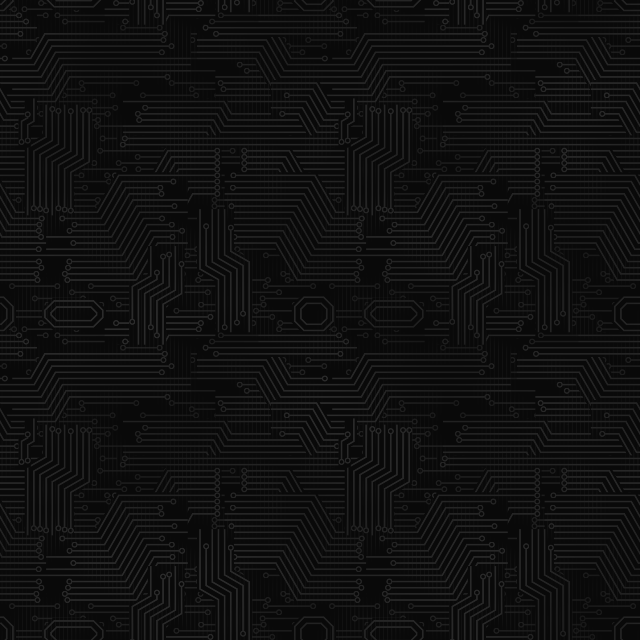
Reproduce this pattern procedurally as a WebGL 1 fragment shader.

```glsl
precision highp float;

uniform vec2 u_resolution;

float halfPixel;

float hash(vec2 p) {
    return fract(sin(dot(p, vec2(127.1, 311.7))) * 43758.5);
}

float cornerSlope(vec2 cell, vec2 offset, float period) {
    float angle = 6.2832 * hash(mod(cell, period));
    return dot(vec2(cos(angle), sin(angle)), offset);
}

// Gradient noise that wraps after a whole number of cells
float gradientNoise(vec2 p, float period) {
    vec2 cell = floor(p), f = fract(p);
    vec2 blend = f * f * f * (f * (f * 6.0 - 15.0) + 10.0);
    vec2 e = vec2(1.0, 0.0);
    float low = mix(cornerSlope(cell, f, period),
                    cornerSlope(cell + e.xy, f - e.xy, period), blend.x);
    float high = mix(cornerSlope(cell + e.yx, f - e.yx, period),
                     cornerSlope(cell + e.xx, f - e.xx, period), blend.x);
    return mix(low, high, blend.y);
}

float fill(float dist) {
    return 1.0 - smoothstep(-halfPixel, halfPixel, dist);
}

vec2 wrapAround(vec2 p, vec2 centre) {
    return mod(p - centre + 26.0, 52.0) - 26.0;
}

// Straight wire along x with a ring pad at both ends
float trace(vec2 p, vec2 ends) {
    float wire = max(abs(p.y) - 0.13, max(ends.x - p.x, p.x - ends.y) + 0.38);
    float toPad = min(length(p - vec2(ends.x, 0.0)), length(p - vec2(ends.y, 0.0)));
    return fill(min(wire, abs(toPad - 0.38) - 0.11));
}

// Loose wires that show between the bundles
float strayTraces(vec2 p) {
    float lane = floor(p.y);
    float x = mod(p.x + 52.0 * hash(vec2(lane, 3.0)), 52.0);
    vec2 tag = vec2(floor(x / 13.0), lane);
    vec2 ends = vec2(0.7 + 3.0 * hash(tag), 12.3 - 4.0 * hash(tag + 9.0));
    return trace(vec2(mod(x, 13.0), fract(p.y) - 0.5), ends) * step(0.25, hash(tag + 5.0));
}

// Parallel wires with a mitred step; size is half length, half lane count, end stagger
float bundle(float ink, vec2 p, vec2 bend, vec3 size, float rise, bool upright) {
    vec2 q = wrapAround(p, bend);
    if (upright) q = q.yx;
    float slant = 0.5 * q.y - 0.87 * q.x * sign(rise);
    float across = clamp(slant, q.y - max(rise, 0.0), q.y - min(rise, 0.0));
    vec2 tag = vec2(floor(across), bend.x + 7.0 * bend.y);
    vec2 inset = 0.7 + size.z * vec2(hash(tag), hash(tag + 4.0));
    // Some wires run on past the edge of the bundle
    vec2 runOn = step(vec2(hash(tag + 8.0), hash(tag + 13.0)), vec2(0.45 * min(size.z, 1.0)));
    inset = mix(inset, vec2(-1.0), runOn);
    float wires = trace(vec2(q.x, fract(across) - 0.5), vec2(inset.x - size.x, size.x - inset.y));
    return mix(ink, wires, fill(max(abs(across) - size.y, abs(q.x) - size.x)));
}

// Two nested loops with cut corners
float cutLoop(float ink, vec2 p, vec2 centre, vec2 size) {
    vec2 q = abs(wrapAround(p, centre));
    float edge = max(max(q.x - size.x, q.y - size.y), (q.x + q.y - size.x - size.y + 1.8) * 0.707);
    float rings = fill(abs(fract(edge) - 0.5) - 0.13) * step(-2.0, edge);
    return mix(ink, rings, fill(edge));
}

void main() {
    vec2 uv = gl_FragCoord.xy / u_resolution;
    halfPixel = 52.0 / u_resolution.y;
    // Two repeats each way, 52 lanes in each
    vec2 p = mod(uv * 104.0, 52.0);

    float ink = 0.7 * strayTraces(p);

    // Long and stepped horizontal runs
    ink = bundle(ink, p, vec2(26.0, 50.0), vec3(9.0, 2.0, 3.0), 1.0, false);
    ink = bundle(ink, p, vec2(7.0, 39.0), vec3(24.0, 4.0, 5.0), 4.0, false);
    ink = bundle(ink, p, vec2(43.0, 45.0), vec3(11.0, 3.0, 3.0), -5.0, false);
    ink = bundle(ink, p, vec2(35.0, 33.0), vec3(15.0, 3.0, 3.0), -2.0, false);
    ink = bundle(ink, p, vec2(50.0, 36.0), vec3(6.0, 3.0, 2.0), -4.0, false);
    ink = bundle(ink, p, vec2(43.0, 29.0), vec3(24.0, 1.0, 1.0), 0.0, false);
    ink = bundle(ink, p, vec2(0.0, 24.0), vec3(7.0, 4.0, 3.0), 0.0, false);
    ink = bundle(ink, p, vec2(50.0, 48.0), vec3(8.0, 2.0, 3.0), 0.0, false);

    // Pad columns facing each other
    ink = bundle(ink, p, vec2(27.0, 20.0), vec3(9.0, 4.0, 0.0), 4.0, false);
    ink = bundle(ink, p, vec2(45.0, 24.0), vec3(6.0, 4.0, 0.0), -4.0, false);

    // Two sides of the wide nested trough
    ink = bundle(ink, p, vec2(19.0, 12.0), vec3(11.5, 6.0, 4.0), 6.0, false);
    ink = bundle(ink, p, vec2(48.0, 18.0), vec3(11.5, 6.0, 1.0), -6.0, false);

    // Upright runs
    ink = bundle(ink, p, vec2(8.0, 26.0), vec3(9.0, 4.0, 0.5), 3.0, true);
    ink = bundle(ink, p, vec2(4.0, 32.0), vec3(4.0, 1.0, 2.0), 1.0, true);
    ink = bundle(ink, p, vec2(24.0, 4.0), vec3(8.0, 3.0, 4.0), 3.0, true);
    ink = bundle(ink, p, vec2(38.0, 8.0), vec3(10.0, 3.0, 4.0), -3.0, true);

    ink = cutLoop(ink, p, vec2(51.0, 1.0), vec2(3.6, 3.2));
    ink = cutLoop(ink, p, vec2(12.0, 1.0), vec2(5.2, 2.6));

    // Faint upright hatching, and light that drifts over the whole canvas
    float hatch = fill(abs(fract(p.x * 1.5) - 0.5) - 0.14);
    hatch *= smoothstep(-0.15, 0.4, gradientNoise(p * 8.0 / 52.0, 8.0));
    float light = 0.92 + 0.45 * gradientNoise(uv * 5.0, 5.0);
    float grey = 0.037 + 0.03 * hatch * (1.0 - ink) + 0.115 * ink * light;
    gl_FragColor = vec4(vec3(grey), 1.0);
}
```
